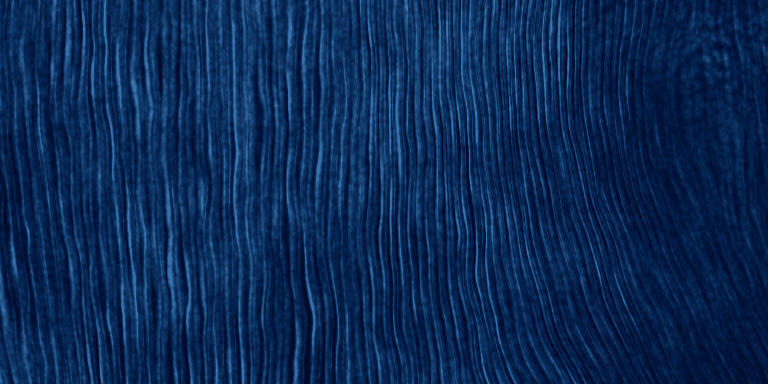
Reproduce this texture procedurally as a Shadertoy shader.

```glsl
// Blue stained wood: upright grain that leans and bends toward a dark knotty side.
// A warped coordinate carries rows of grooves with lit edges; cellular pores and
// soft noise add texture, and one tone value is finally mapped to a blue ramp.

float hash(vec2 p) {
    return fract(sin(dot(p, vec2(127.1, 311.7))) * 43758.5);
}

float valueNoise(vec2 p) {
    vec2 i = floor(p), f = fract(p);
    f = f * f * (3.0 - 2.0 * f);
    float low = mix(hash(i), hash(i + vec2(1, 0)), f.x);
    float high = mix(hash(i + vec2(0, 1)), hash(i + vec2(1, 1)), f.x);
    return mix(low, high, f.y);
}

// Layered noise centred on zero
float clouds(vec2 p) {
    float sum = 0.0, weight = 1.0;
    for (int k = 0; k < 4; k++) {
        sum += weight * (valueNoise(p) - 0.5);
        p = p * 2.1 + 7.3;
        weight *= 0.6;
    }
    return sum;
}

// Distance to the nearest scattered point
float cellular(vec2 p) {
    vec2 cell = floor(p);
    float nearest = 2.0;
    for (int j = -1; j <= 1; j++)
        for (int i = -1; i <= 1; i++) {
            vec2 c = cell + vec2(i, j);
            vec2 site = c + vec2(hash(c), hash(c + 53.7));
            nearest = min(nearest, length(p - site));
        }
    return nearest;
}

float bell(float x, float width) {
    return exp(-x * x / (width * width));
}

// Grain coordinate: constant along each fibre
float grainCoord(vec2 p) {
    float down = 1.0 - p.y;
    float rightLean = 0.24 * smoothstep(0.9, 1.75, p.x) * (1.15 * down * down - 0.2 * down);
    float leftLean = 0.09 * (1.0 - smoothstep(0.0, 0.75, p.x)) * down * down;
    float wave = 0.004 * sin(p.y * 9.0 + p.x * 5.0) + 0.002 * sin(p.y * 23.0 - p.x * 14.0);
    vec2 knot = (p - vec2(1.84, 0.72)) / vec2(0.16, 0.24);
    float bulge = 0.07 * knot.x * exp(-dot(knot, knot));
    return p.x - rightLean - leftLean + wave - bulge;
}

// Broken dark grooves, each with a lit edge
float striae(float phase, float y, float dashes, float seed) {
    float id = floor(phase);
    float f = fract(phase) + 0.2 * (hash(vec2(id, seed)) - 0.5);
    float start = 40.0 * hash(vec2(id, seed + 3.0));
    float groove = valueNoise(vec2(id * 3.0 + seed, y * dashes + start));
    float edge = valueNoise(vec2(id * 5.0 + seed, y * dashes * 1.4 - start));
    return 2.6 * edge * bell(f - 0.62, 0.14) - 2.4 * groove * bell(f - 0.35, 0.15);
}

// Broad light and shade of the board
float boardTone(vec2 p) {
    float tone = 0.32 - 1.15 * smoothstep(1.2, 1.85, p.x) + 0.35 * (p.y - 0.5);
    tone += 0.85 * clouds(p * vec2(2.6, 3.4) + 4.0);
    tone += 0.5 * bell(p.x - 0.64, 0.035);
    tone += 0.6 * bell(p.x - 1.01, 0.007) * valueNoise(vec2(3.0, p.y * 7.0));
    return tone;
}

vec3 blueRamp(float t) {
    t = clamp(t, -2.2, 2.9);
    return max(vec3(0.0), vec3(0.012, 0.13, 0.30)
        + t * vec3(0.03, 0.07, 0.09) + t * t * vec3(0.014, 0.013, 0.013));
}

void mainImage(out vec4 fragColor, in vec2 fragCoord) {
    vec2 p = fragCoord / iResolution.y;
    float u = grainCoord(p);
    float tone = boardTone(p);

    // Coarse rows on the left, closer rows from the middle onward
    float phase = 27.0 * u + 17.0 * smoothstep(0.8, 1.8, u) + 0.8 * clouds(vec2(u * 6.0, p.y * 2.0));
    float calm = smoothstep(1.45, 1.8, p.x);
    float strength = mix(1.0, 0.4, calm) * (0.75 + 0.5 * valueNoise(p * 5.0 + 9.0));
    tone += strength * striae(phase, p.y, 8.0, 1.0);
    tone += 0.45 * strength * striae(phase * 1.87 + 0.3, p.y, 13.0, 17.0);

    // Fine fibres and pores
    tone += 1.1 * (valueNoise(vec2(u * 120.0, p.y * 14.0)) - 0.5);
    float pores = 0.5 - cellular(vec2(u * 75.0, p.y * 42.0));
    tone += 0.9 * pores;
    tone += 0.8 * (valueNoise(p * 120.0) - 0.5);

    // Short curved flecks on the upper right
    vec2 k = p - vec2(1.86, 0.74);
    float arch = length(k * vec2(1.0, 0.8));
    float patchMask = exp(-dot(k - vec2(0.0, 0.12), k - vec2(0.0, 0.12)) / 0.012);
    tone += patchMask * (0.5 + 1.3 * pores + 0.5 * sin(arch * 150.0 + 3.0 * valueNoise(p * 22.0)));
    float roughCorner = smoothstep(1.25, 1.45, p.x) * smoothstep(0.7, 0.95, p.y);
    tone += 0.9 * roughCorner * (valueNoise(vec2(p.x + p.y, p.y - p.x) * vec2(30.0, 70.0)) - 0.4);

    fragColor = vec4(blueRamp(tone), 1.0);
}
```
